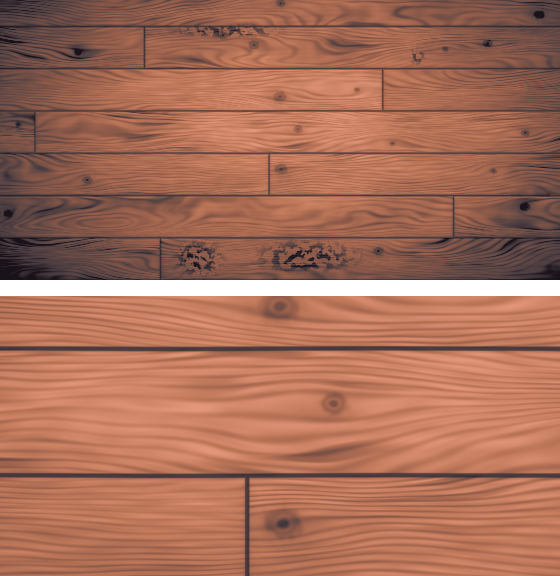
Top, the full canvas; bottom, a detail of the centre.
Write a Shadertoy shader that draws this texture.

```glsl
// Weathered wooden floor: seven rows of butted planks with grain, knots, stains and a vignette.

// Layout; the canvas is 2 units wide and 1 unit high
const float ROW_HEIGHT = 0.151;
const float SEAM_HALF_WIDTH = 0.0026;
const float JOINT_X[7] = float[7](0.573, 1.62, 0.961, 0.125, 1.367, 0.516, -1.0);
const float ROW_WEAR[7] = float[7](0.6, 0.65, 0.5, 1.0, 0.2, 0.65, 0.35);

// Wood
const float RINGS_PER_UNIT = 85.0;
const float KNOT_SPACING = 0.42;
const float KNOT_CHANCE = 0.62;
const float BASE_TONE = 5.55;
const vec2 LIGHT_CENTRE = vec2(1.06, 0.53);
const vec2 LIGHT_FALLOFF = vec2(3.0, 7.5);

// Stains: centre, half size
const vec4 STAINS[4] = vec4[4](
    vec4(0.71, 0.075, 0.10, 0.075), vec4(1.10, 0.085, 0.21, 0.062),
    vec4(0.82, 0.890, 0.22, 0.025), vec4(1.49, 0.800, 0.03, 0.035));

// Tone ramp from soot to sunlit wood
const vec3 RAMP[8] = vec3[8](
    vec3(0.10, 0.07, 0.10), vec3(0.28, 0.23, 0.25), vec3(0.40, 0.29, 0.27),
    vec3(0.53, 0.34, 0.28), vec3(0.64, 0.40, 0.31), vec3(0.75, 0.47, 0.35),
    vec3(0.86, 0.56, 0.45), vec3(0.95, 0.67, 0.56));

vec2 hash2(vec2 p) {
    vec3 q = fract(p.xyx * vec3(0.1031, 0.1030, 0.0973));
    q += dot(q, q.yzx + 33.33);
    return fract((q.xx + q.yz) * q.zy);
}

float cornerSlope(vec2 cell, vec2 offset) {
    return dot(hash2(cell) * 2.0 - 1.0, offset);
}

// Gradient noise, roughly -0.7 to 0.7
float noise(vec2 p) {
    vec2 i = floor(p), f = p - i;
    vec2 u = f * f * f * (f * (f * 6.0 - 15.0) + 10.0);
    vec2 e = vec2(1.0, 0.0);
    float low = mix(cornerSlope(i, f), cornerSlope(i + e, f - e), u.x);
    float high = mix(cornerSlope(i + e.yx, f - e.yx), cornerSlope(i + 1.0, f - 1.0), u.x);
    return 1.4 * mix(low, high, u.y);
}

vec3 woodColour(float tone) {
    tone = clamp(tone, 0.0, 6.999);
    int i = int(tone);
    return mix(RAMP[i], RAMP[i + 1], fract(tone));
}

// Bends the grain height around nearby knots and returns their darkness
float knots(vec2 p, float rowMiddle, float plank, inout float grainY) {
    float dark = 0.0;
    for (int k = -1; k <= 1; k++) {
        vec2 key = vec2(floor(p.x / KNOT_SPACING) + float(k) + 40.0, plank * 7.0 + 3.0);
        vec2 place = hash2(key), kind = hash2(key + 71.0);
        if (kind.x > KNOT_CHANCE) continue;
        vec2 centre = vec2((key.x - 40.0 + place.x) * KNOT_SPACING,
                           rowMiddle + (place.y - 0.5) * 0.6 * ROW_HEIGHT);
        vec2 d = p - centre;
        float radius = mix(0.005, 0.013, kind.y);
        float r = length(d * vec2(0.8, 1.0)) / radius * (1.0 + 0.25 * noise(p * 90.0));
        grainY -= 0.8 * d.y * exp(-dot(d, d * vec2(90.0, 900.0)));
        float ring = exp(-4.0 * (r - 1.0) * (r - 1.0));
        dark += 2.6 * smoothstep(0.75, 0.2, r) + 1.5 * ring + 0.6 * exp(-0.15 * r * r);
    }
    return dark;
}

void mainImage(out vec4 fragColor, in vec2 fragCoord) {
    vec2 p = fragCoord / iResolution.xy * vec2(2.0, 1.0);
    float pixel = 1.0 / iResolution.y;

    // Plank under this point
    float seamY = p.y + 0.0015 * noise(vec2(p.x * 4.0, 2.0));
    int row = clamp(int(seamY / ROW_HEIGHT), 0, 6);
    float rowY = seamY - float(row) * ROW_HEIGHT;
    float jointDistance = abs(p.x - JOINT_X[row]);
    float plank = float(row) * 2.0 + step(JOINT_X[row], p.x);
    vec2 trait = hash2(vec2(plank + 5.0, 19.0));
    vec2 shift = vec2(plank * 17.3, plank * 9.1);

    // Growth rings flow along the plank and part around knots
    float grainY = p.y;
    float knotDark = knots(p, (float(row) + 0.5) * ROW_HEIGHT, plank, grainY);
    float field = grainY + mix(0.06, 0.16, trait.x) * noise(vec2(p.x * 1.6, grainY * 7.0) + shift);
    field += 0.006 * noise(vec2(p.x * 9.0, grainY * 22.0) + shift);
    float phase = field * RINGS_PER_UNIT;
    float rings = pow(0.5 + 0.5 * sin(6.2832 * phase), 2.5);
    rings *= smoothstep(0.8, 0.3, fwidth(phase));
    float patches = 0.5 + noise(vec2(p.x * 2.6, p.y * 11.0) + shift);
    float fibre = noise(vec2(p.x * 16.0, field * 150.0)) + 0.7 * noise(vec2(p.x * 6.0, grainY * 70.0) + shift);

    // Cracks and grime follow the grain; stains break into blotches
    float wear = ROW_WEAR[row] * smoothstep(0.3, 0.9, patches);
    float cracks = smoothstep(0.08, 0.4, noise(vec2(p.x * 5.0, field * 75.0) + shift));
    float stain = 0.0;
    for (int i = 0; i < 4; i++) {
        vec2 d = (p - STAINS[i].xy) / STAINS[i].zw;
        stain = max(stain, smoothstep(1.2, 0.3, length(d)));
    }
    float blotches = smoothstep(-0.12, 0.25, noise(p * vec2(38.0, 52.0)) + 0.5 * noise(p * 105.0));

    // Sum of tones, dimmed towards the borders
    vec2 away = p - LIGHT_CENTRE;
    float tone = BASE_TONE - dot(away * away, LIGHT_FALLOFF) + 0.8 * (trait.y - 0.5);
    tone += 0.65 * fibre + 0.7 * noise(p * vec2(3.0, 8.0) + shift);
    tone -= rings * (0.45 + 1.1 * patches) + 2.4 * wear * cracks + knotDark;
    tone -= 2.9 * stain * blotches;

    // Seams: soft shade, worn bright rim, dark gap
    float edge = min(min(rowY, ROW_HEIGHT - rowY), jointDistance);
    float gap = smoothstep(SEAM_HALF_WIDTH + pixel, SEAM_HALF_WIDTH - pixel, edge);
    tone += 0.5 * smoothstep(0.004, 0.0, abs(ROW_HEIGHT - rowY - 0.007));
    tone -= 0.9 * exp(-edge / 0.006);
    tone = mix(tone, 0.35 + 0.08 * max(tone, 0.0), gap * 0.92);

    fragColor = vec4(woodColour(tone), 1.0);
}
```
